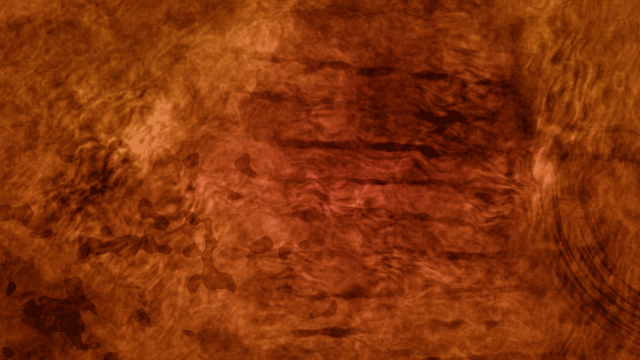
A Shadertoy shader for this background:

```glsl
mat2 rot(float a) {
    float c = cos(a), s = sin(a);
    return mat2(c, s, -s, c);
}

vec2 gradient(vec2 cell) {
    vec3 h = fract(vec3(cell.xyx) * vec3(0.1031, 0.1030, 0.0973));
    h += dot(h, h.yzx + 33.33);
    float a = 6.2832 * fract((h.x + h.y) * h.z);
    return vec2(cos(a), sin(a));
}

float noise(vec2 p) {
    vec2 i = floor(p), f = p - i;
    vec2 u = f * f * f * (f * (f * 6.0 - 15.0) + 10.0);
    vec2 e = vec2(0, 1);
    float low = mix(dot(gradient(i), f), dot(gradient(i + e.yx), f - e.yx), u.x);
    float high = mix(dot(gradient(i + e), f - e), dot(gradient(i + e.yy), f - e.yy), u.x);
    return 1.4 * mix(low, high, u.y);
}

float fbm(vec2 p) {
    float sum = 0.0, amp = 0.5;
    for (int i = 0; i < 5; i++) {
        sum += amp * noise(p);
        p = rot(0.65) * p * 2.03 + 17.3;
        amp *= 0.52;
    }
    return sum;
}

// Soft elliptical spot, long axis turned by angle
float spot(vec2 p, vec2 centre, vec2 radius, float angle) {
    vec2 d = rot(-angle) * (p - centre) / radius;
    return exp(-dot(d, d));
}

// Short fibres running along angle
float fibres(vec2 p, float angle, vec2 freq) {
    vec2 q = rot(-angle) * p * freq;
    return noise(q) + 0.7 * noise(q * 1.8 + 31.0) + 0.35 * noise(q * 3.1 + 7.0);
}

void mainImage(out vec4 fragColor, in vec2 fragCoord) {
    vec2 p = fragCoord / iResolution.y;
    vec2 warp = vec2(fbm(p * 4.0 + 5.0), fbm(p * 4.0 + 43.0));
    vec2 q = p + 0.17 * warp;

    // Broad light and shade
    float tone = 0.545 + 0.20 * fbm(q * vec2(3.5, 4.5) + 9.0) + 0.17 * fbm(q * vec2(9.0, 11.0) + 25.0);
    tone += 0.12 * spot(q, vec2(0.62, 0.80), vec2(0.30, 0.12), 0.6);
    tone += 0.20 * spot(q, vec2(0.39, 0.63), vec2(0.10, 0.08), 0.0);
    tone += 0.17 * spot(q, vec2(0.58, 0.33), vec2(0.36, 0.20), 0.5);
    tone += 0.15 * spot(q, vec2(1.53, 0.88), vec2(0.05, 0.10), 0.2);
    tone += 0.13 * spot(q, vec2(1.51, 0.47), vec2(0.07, 0.24), -0.15);
    tone -= 0.25 * spot(q, vec2(0.28, 0.49), vec2(0.13, 0.08), 0.9);
    tone -= 0.22 * spot(q, vec2(0.08, 0.08), vec2(0.32, 0.26), 0.0);
    tone -= 0.17 * spot(q, vec2(1.42, 0.68), vec2(0.07, 0.18), -0.15);
    tone -= 0.13 * spot(q, vec2(1.25, 0.67), vec2(0.18, 0.10), 0.0);
    tone -= 0.13 * spot(q, vec2(1.75, 0.15), vec2(0.30, 0.22), 0.0);
    tone -= 0.10 * spot(q, vec2(1.55, 0.68), vec2(0.03, 0.22), 0.1);

    // Overlapping translucent layers with torn edges
    float layerA = fbm(q * 5.0 + 71.0) + 0.12 * noise(p * 27.0);
    float layerB = fbm(q * 8.0 + 13.0) + 0.12 * noise(p * 33.0);
    tone += 0.045 * smoothstep(0.08, 0.11, layerA) - 0.055 * smoothstep(0.13, 0.16, layerB);

    // Ragged edge of the reddish panel
    float edge = dot(p - vec2(0.62, 0.68), vec2(0.69, -0.72)) + 0.22 * warp.x + 0.05 * noise(p * 16.0);
    float panel = smoothstep(-0.003, 0.005, edge) * smoothstep(0.40, 0.60, p.y)
        * (1.0 - smoothstep(1.2, 1.5, p.x));
    tone -= 0.07 * panel;

    // Fanned dark bands
    float fan = (p.y + (p.x - 0.93) * (p.y - 0.28) * 0.25 - 0.08) / 0.105 + 0.25 * warp.y;
    float band = abs(fract(fan + 0.5) - 0.5) + 0.16 * noise(p * vec2(18.0, 36.0));
    float bandArea = smoothstep(0.52, 0.85, p.x) * (1.0 - 0.75 * smoothstep(1.28, 1.5, p.x))
        * (1.0 - smoothstep(0.82, 0.90, p.y));
    float strength = smoothstep(-0.25, 0.4, noise(vec2(p.x * 5.0, floor(fan + 0.5) * 3.7)));
    tone -= (0.05 + 0.16 * strength) * bandArea * (1.0 - smoothstep(0.03, 0.15, band));

    // Grain, turning from diagonal to level to upright across the canvas
    vec2 g = p + 0.025 * vec2(noise(p * 11.0), noise(p * 11.0 + 50.0));
    float leftGrain = fibres(g, 0.8, vec2(24.0, 42.0));
    float midGrain = fibres(g, -0.2 + 0.9 * step(p.x, 0.0), vec2(23.0, 46.0));
    float rightGrain = fibres(g, 1.25, vec2(15.0, 45.0));
    float grain = mix(leftGrain, midGrain, smoothstep(0.50, 0.95, q.x));
    grain = mix(grain, rightGrain, smoothstep(1.35, 1.55, q.x));
    float rough = 0.45 + 0.6 * spot(p, vec2(0.90, 0.42), vec2(0.75, 0.42), 0.0)
        + 0.7 * spot(p, vec2(0.3, 0.5), vec2(0.2), 0.0) + 0.5 * spot(p, vec2(1.45, 0.7), vec2(0.2, 0.35), 0.0);
    rough *= 1.0 + 0.9 * noise(p * 6.0 + 90.0);
    tone += 0.135 * rough * grain + 0.045 * noise(p * 95.0);

    // Crisp translucent stains, lower left
    float stainArea = spot(p, vec2(0.38, 0.32), vec2(0.52, 0.24), -0.25)
        + 0.8 * spot(p, vec2(0.15, 0.08), vec2(0.28, 0.16), 0.0)
        + 0.7 * spot(p, vec2(0.55, 0.56), vec2(0.12, 0.10), 0.0);
    float stain = noise(p * vec2(8.0, 11.0) + 3.0) + 0.6 * noise(p * 21.0) + 0.55 * min(stainArea, 1.0);
    tone -= 0.14 * smoothstep(0.76, 0.80, stain) * smoothstep(0.1, 0.4, stainArea);

    // Curved strands, lower right
    vec2 arm = p - vec2(1.99, 0.50);
    float radius = length(arm);
    float strand = noise(vec2(radius * 85.0, atan(arm.y, -arm.x) * 2.0));
    float strandArea = exp(-pow((radius - 0.43) / 0.09, 2.0)) * (1.0 - smoothstep(-0.08, 0.05, arm.y));
    tone -= 0.15 * strandArea * smoothstep(-0.1, 0.35, strand);

    // Thin pale scratches
    float scratch = 1.0 - smoothstep(0.0, 0.06, abs(noise(rot(0.5) * g * vec2(9.0, 14.0))));
    tone += 0.05 * scratch * smoothstep(0.0, 0.4, noise(p * 8.0 + 60.0));

    // Dark rust to pale amber, redder in the panel, golden above left
    tone = clamp(tone, 0.20, 0.86);
    vec3 color = vec3(tone, 0.64 * pow(tone, 1.83), 0.58 * pow(tone, 5.0));
    float red = spot(q, vec2(1.02, 0.54), vec2(0.42, 0.36), -0.2);
    float gold = spot(q, vec2(0.45, 0.85), vec2(0.60, 0.22), 0.2) + spot(q, vec2(1.6, 0.85), vec2(0.3), 0.0);
    color *= mix(vec3(1.0), vec3(1.03, 0.80, 1.25), red);
    color *= mix(vec3(1.0), vec3(0.98, 1.08, 0.80), min(gold, 1.0));
    color.b += 0.03 * red * smoothstep(0.35, 0.60, tone);
    fragColor = vec4(color, 1.0);
}
```
